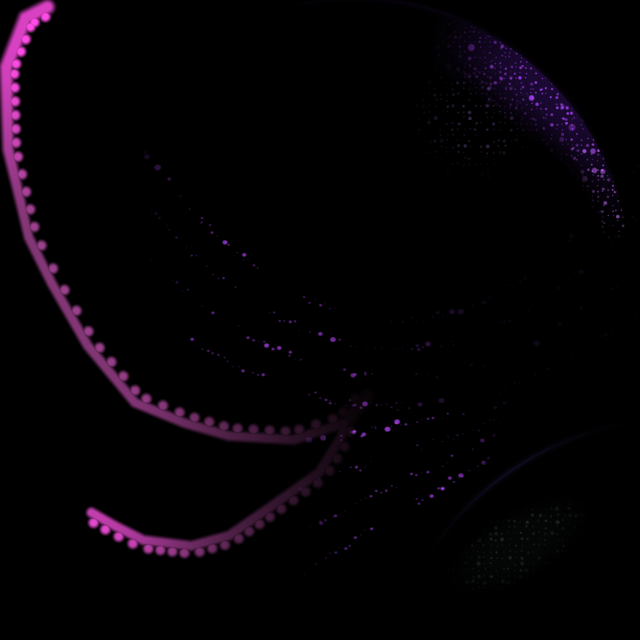
This background is drawn by a WebGL 1 fragment shader. Its source:

```glsl
precision highp float;
// A glowing pink beaded ribbon on black, with violet speckles around it.
// The ribbon is a soft polyline with beads on one side; the speckles are
// jittered dots on a grid (rim, patch) or strung along curved strands.

uniform vec2 u_resolution;

#define RIBBON_WIDTH 0.0085
#define BEAD_RADIUS 0.0095
#define BEAD_OFFSET 0.012
#define RIM_CENTER vec2(0.555, 0.572)
#define RIM_RADIUS 0.430
#define ARC_CENTER vec2(1.063, -0.124)
#define ARC_RADIUS 0.470
#define HOT_PINK vec3(1.0, 0.30, 0.90)
#define MAUVE vec3(0.60, 0.25, 0.54)
#define VIOLET vec3(0.56, 0.22, 0.78)
#define HAZE vec3(0.10, 0.035, 0.19)
#define SLATE vec3(0.13, 0.16, 0.17)

const int POINTS = 20;

float hash(vec2 p) {
  return fract(sin(dot(p, vec2(127.1, 311.7))) * 43758.5453);
}

// 1 inside the radius, 0 outside, with an edge one pixel wide
float disc(float dist, float radius) {
  float pixel = 1.0 / u_resolution.y;
  return 1.0 - smoothstep(radius - pixel, radius + pixel, dist);
}

// Scattered dots, one at most in each grid cell
float dots(vec2 p, float scale, float density) {
  vec2 cell = floor(p * scale);
  float size = hash(cell + 3.7);
  vec2 jitter = vec2(hash(cell + 11.3), hash(cell + 23.9)) - 0.5;
  vec2 center = (cell + 0.5 + 0.4 * jitter) / scale;
  float radius = mix(0.08, 0.34, size * size * size) / scale;
  float shown = step(hash(cell + 41.1), density);
  return shown * disc(length(p - center), radius) * mix(0.35, 1.0, hash(cell + 57.0));
}

// Dots strung along y = base + slope * (x - pivot) + bend * (x - pivot)^2
float strand(vec2 p, vec3 curve, float pivot, float spacing, float seed) {
  float cell = floor(p.x / spacing);
  vec2 key = vec2(cell, seed);
  float x = (cell + 0.5 + 0.4 * (hash(key) - 0.5)) * spacing;
  float u = x - pivot;
  float y = curve.x + curve.y * u + curve.z * u * u + 0.012 * (hash(key + 5.1) - 0.5);
  float size = hash(key + 9.4);
  float radius = spacing * mix(0.06, 0.27, size * size);
  float clump = step(0.42, hash(vec2(floor(x * 17.0), seed + 2.0)));
  float shown = clump * step(0.25, hash(key + 17.2));
  return shown * disc(length((p - vec2(x, y)) * vec2(0.85, 1.0)), radius) * mix(0.4, 1.0, size);
}

// Ribbon coverage of one segment: a soft line, and beads on its left
float segment(vec2 p, vec2 a, vec2 b, float width) {
  vec2 ab = b - a;
  float len = length(ab);
  float t = clamp(dot(p - a, ab) / (len * len), 0.0, 1.0);
  float line = 1.0 - smoothstep(0.35 * width, 1.4 * width, length(p - a - t * ab));
  float midY = 0.5 * (a.y + b.y);
  float sparse = smoothstep(0.25, 0.5, midY) * (1.0 - smoothstep(0.55, 0.85, midY));
  float count = max(1.0, floor(len / mix(0.021, 0.036, sparse) + 0.5));
  float along = (min(floor(t * count), count - 1.0) + 0.5) / count;
  vec2 center = a + along * ab + BEAD_OFFSET * vec2(-ab.y, ab.x) / len;
  float bead = 1.0 - smoothstep(0.35 * BEAD_RADIUS, 1.25 * BEAD_RADIUS, length(p - center));
  return max(0.85 * line, bead);
}

vec3 ribbon(vec2 p) {
  vec2 v[POINTS];
  v[0] = vec2(0.074, 0.989); v[1] = vec2(0.040, 0.972); v[2] = vec2(0.010, 0.895);
  v[3] = vec2(0.013, 0.766); v[4] = vec2(0.045, 0.629); v[5] = vec2(0.081, 0.557);
  v[6] = vec2(0.137, 0.460); v[7] = vec2(0.211, 0.371); v[8] = vec2(0.289, 0.339);
  v[9] = vec2(0.358, 0.319); v[10] = vec2(0.458, 0.313); v[11] = vec2(0.537, 0.338);
  v[12] = vec2(0.534, 0.318); v[13] = vec2(0.499, 0.262); v[14] = vec2(0.423, 0.208);
  v[15] = vec2(0.358, 0.163); v[16] = vec2(0.299, 0.147); v[17] = vec2(0.224, 0.156);
  v[18] = vec2(0.180, 0.178); v[19] = vec2(0.143, 0.199);
  float topHeat = smoothstep(0.62, 0.95, p.y);
  float tailHeat = 0.75 * (1.0 - smoothstep(0.0, 0.25, length(p - vec2(0.14, 0.19))));
  float width = RIBBON_WIDTH * (1.0 + 0.4 * topHeat);
  float cover = 0.0;
  for (int i = 0; i < POINTS - 1; i++) cover = max(cover, segment(p, v[i], v[i + 1], width));
  // faint tip beyond the fold
  cover = max(cover, 0.6 * segment(p, v[11], vec2(0.573, 0.380), 1.5 * width));
  float fade = 1.0 - 0.93 * smoothstep(0.12, 0.64, p.x);
  return cover * fade * mix(MAUVE, HOT_PINK, max(topHeat, tailHeat));
}

// Violet crescent along the upper right rim, with a dim cluster inside it
vec3 rim(vec2 p) {
  vec2 d = p - RIM_CENTER;
  float depth = RIM_RADIUS - length(d);
  float angle = atan(d.y, d.x);
  float inside = smoothstep(0.0, 0.004, depth);
  float reach = mix(0.05, 0.105, smoothstep(0.2, 0.9, angle));
  float arc = smoothstep(0.11, 0.22, angle) * (1.0 - smoothstep(0.85, 1.3, angle));
  float band = inside * arc * (1.0 - smoothstep(0.25 * reach, reach, depth));
  float cluster = 1.0 - smoothstep(0.03, 0.11, length(p - vec2(0.742, 0.818)));
  float specks = dots(p, 62.0, 0.55) + dots(p + 0.31, 125.0, 0.6);
  float edge = exp(-abs(depth) * 400.0) * smoothstep(0.1, 0.8, angle) * (1.0 - smoothstep(1.3, 2.0, angle));
  vec3 tint = mix(vec3(0.62, 0.38, 0.74), VIOLET, smoothstep(0.25, 0.65, angle));
  return HAZE * band * smoothstep(0.1, 0.7, angle) + tint * specks * band
    + vec3(0.24, 0.17, 0.32) * dots(p + 0.17, 110.0, 0.6) * cluster + 0.35 * HAZE * edge;
}

// Two fans of dotted strands: falling from the left, rising to the right
vec3 strands(vec2 p) {
  float falling = 0.0, rising = 0.0;
  for (int i = 0; i < 4; i++) {
    float k = float(i);
    vec3 fall = vec3(0.50 - 0.045 * k, 0.0, 1.7 - 0.23 * k);
    vec3 rise = vec3(0.325 - 0.053 * k, 0.2 + 0.14 * k, 0.0);
    falling += strand(p, fall, 0.62, 0.017, k) + 0.7 * strand(p, fall, 0.62, 0.008, k + 20.0);
    rising += strand(p, rise, 0.57, 0.017, k + 40.0) + 0.7 * strand(p, rise, 0.57, 0.008, k + 60.0);
  }
  falling *= smoothstep(0.18, 0.36, p.x) * (1.0 - 0.9 * smoothstep(0.42, 0.78, p.x));
  rising *= smoothstep(0.44, 0.58, p.x) * (1.0 - smoothstep(0.68, 0.82, p.x));
  return VIOLET * (falling + rising);
}

// Slate speckle patch and faint blue arc at the lower right
vec3 patchAndArc(vec2 p) {
  vec2 d = p - vec2(0.81, 0.148);
  vec2 q = vec2(0.87 * d.x + 0.5 * d.y, 0.87 * d.y - 0.5 * d.x) / vec2(0.125, 0.055);
  float area = 1.0 - smoothstep(0.35, 1.1, length(q));
  float arc = exp(-abs(length(p - ARC_CENTER) - ARC_RADIUS) * 350.0);
  arc *= exp(-70.0 * dot(p - vec2(0.80, 0.265), p - vec2(0.80, 0.265)));
  return SLATE * area * (0.12 + dots(p, 105.0, 0.75)) + vec3(0.06, 0.05, 0.14) * arc;
}

void main() {
  vec2 p = gl_FragCoord.xy / u_resolution;
  vec3 color = ribbon(p) + rim(p) + strands(p) + patchAndArc(p);
  gl_FragColor = vec4(min(color, 1.0), 1.0);
}
```
